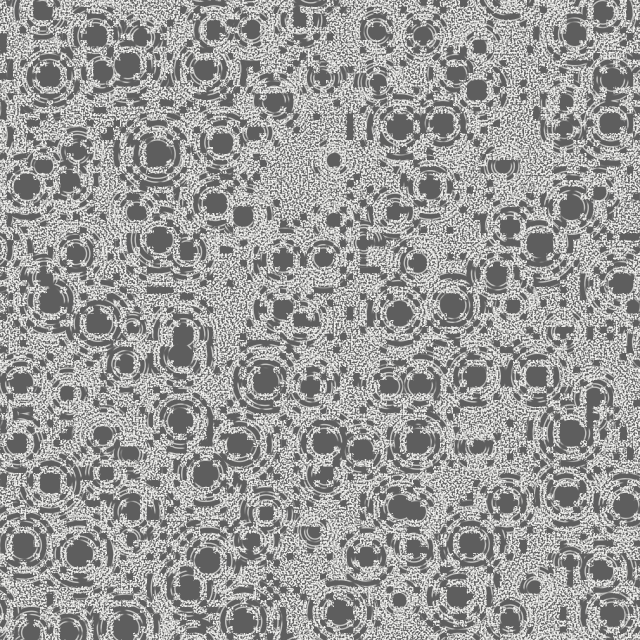
Give the GLSL for this pattern, as a WebGL 2 fragment shader.

```glsl
#version 300 es
precision highp float;

// Scattered discs of concentric rings, dark and flat in blocks, over fine light grain.
// A weighted cell search finds the disc; ring waves, tested once per square block,
// choose flat tone or gradient-noise grain, and thin pale contours edge the rings.

uniform vec2 u_resolution;
out vec4 fragColor;

const float TAU = 6.2831853;
const vec3 DARK = vec3(0.37);
const vec3 PALE = vec3(0.95, 0.95, 0.94);
const vec3 CONTOUR = vec3(0.90, 0.90, 0.89);
const float DISC_CELLS = 11.0;
const float BLOCKS = 96.0;
const float GRAIN_SCALE = 370.0;
const float MIN_RADIUS = 0.034;
const float MAX_RADIUS = 0.070;
const float CORE = 0.25;
const int SAMPLES = 2;

struct Disc {
    vec2 offset;   // from the disc centre to the point
    float radius;
    float t;       // distance as a share of the radius
};

vec2 hash2(vec2 p) {
    vec3 q = fract(p.xyx * vec3(0.1031, 0.1030, 0.0973));
    q += dot(q, q.yzx + 33.33);
    return fract((q.xx + q.yz) * q.zy);
}

float cornerSlope(vec2 corner, vec2 offset) {
    float angle = TAU * hash2(corner + 17.0).x;
    return dot(vec2(cos(angle), sin(angle)), offset);
}

float gradientNoise(vec2 p) {
    vec2 i = floor(p), f = fract(p);
    vec2 w = f * f * f * (f * (f * 6.0 - 15.0) + 10.0);
    vec2 e = vec2(1.0, 0.0);
    float low = mix(cornerSlope(i, f), cornerSlope(i + e.xy, f - e.xy), w.x);
    float high = mix(cornerSlope(i + e.yx, f - e.yx), cornerSlope(i + 1.0, f - 1.0), w.x);
    return mix(low, high, w.y);
}

// Disc with the smallest distance relative to its own radius
Disc nearestDisc(vec2 p) {
    vec2 home = floor(p * DISC_CELLS);
    Disc best = Disc(vec2(0.0), MIN_RADIUS, 1e3);
    for (int y = -2; y <= 2; y++) {
        for (int x = -2; x <= 2; x++) {
            vec2 cell = home + vec2(x, y);
            vec2 jitter = mix(vec2(0.1), vec2(0.9), hash2(cell + 5.0));
            vec2 offset = p - (cell + jitter) / DISC_CELLS;
            float radius = mix(MIN_RADIUS, MAX_RADIUS, hash2(cell + 71.0).y);
            float t = length(offset) / radius;
            if (t < best.t) best = Disc(offset, radius, t);
        }
    }
    return best;
}

float discSize(Disc d) {
    return (d.radius - MIN_RADIUS) / (MAX_RADIUS - MIN_RADIUS);
}

// Ring spacing as a share of the radius: small discs hold fewer rings
float ringSpacing(Disc d) {
    return mix(0.31, 0.225, discSize(d));
}

float ringPhase(Disc d) {
    return max((d.t - CORE) / ringSpacing(d), 0.0);
}

// 1 where a block is flat: core and dark bands, longest along the axes
float flatBlock(vec2 p) {
    vec2 block = floor(p * BLOCKS);
    Disc d = nearestDisc((block + 0.5) / BLOCKS);
    vec2 squared = d.offset * d.offset;
    float axial = abs(squared.x - squared.y) / max(squared.x + squared.y, 1e-6);
    float chance = hash2(block + 211.0).x - 0.5;
    float threshold = -0.1 + 0.95 * d.t + 0.9 * chance - 0.3 * axial;
    threshold += 0.3 * (1.0 - discSize(d)) * smoothstep(0.2, 0.5, d.t);
    return step(threshold, cos(TAU * ringPhase(d)));
}

// Speckle with faint fine streaks that follow the rings
float grain(vec2 p, Disc d) {
    float speckle = gradientNoise(p * GRAIN_SCALE);
    float streak = sin(TAU * 150.0 * length(d.offset));
    return smoothstep(-0.3, 0.24, speckle + 0.09 * streak);
}

// Pale broken lines on both sides of each speckled ring
float contour(vec2 p, Disc d) {
    float phase = ringPhase(d);
    float side = abs(fract(phase + 0.5) - 0.5);
    float gap = abs(side - 0.31) * ringSpacing(d) * d.radius;
    float line = 1.0 - smoothstep(0.0006, 0.0016, gap);
    float broken = smoothstep(-0.3, 0.1, gradientNoise(p * 70.0));
    return line * broken * (1.0 - smoothstep(0.9, 1.1, d.t));
}

vec3 pattern(vec2 p) {
    Disc d = nearestDisc(p);
    float ragged = gradientNoise(p * 260.0 + 40.0);
    float flatness = flatBlock(p + 0.0022 * vec2(ragged, -ragged));
    vec3 color = mix(DARK, PALE, grain(p, d) * (1.0 - flatness));
    return mix(color, CONTOUR, 0.75 * contour(p, d));
}

void main() {
    float scale = min(u_resolution.x, u_resolution.y);
    vec3 sum = vec3(0.0);
    // Average a small grid of samples to smooth the edges
    for (int i = 0; i < SAMPLES * SAMPLES; i++) {
        vec2 place = (vec2(i % SAMPLES, i / SAMPLES) + 0.5) / float(SAMPLES) - 0.5;
        sum += pattern((gl_FragCoord.xy + place) / scale);
    }
    fragColor = vec4(sum / float(SAMPLES * SAMPLES), 1.0);
}
```
